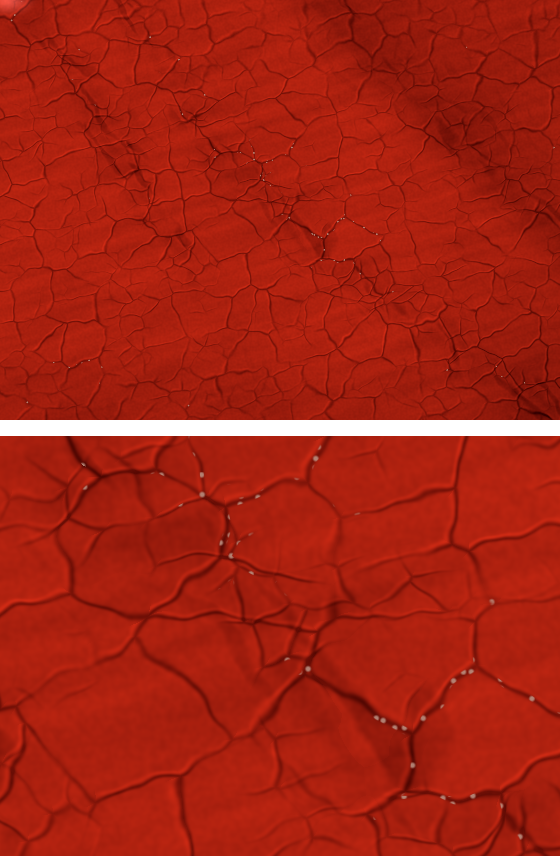
Top, the full canvas; bottom, a detail of the centre.
Write a WebGL 2 fragment shader that draws this texture.

```glsl
#version 300 es
precision highp float;
// Crackled red foil seen at a slant: ribbed sheet, diagonal folds and a dark valley.
// Two warped Voronoi layers give the cracks, each with a dark groove and a lit rim;
// stretched gradient noise gives ribs and creases, hashed cells give pale flakes.

uniform vec2 u_resolution;
out vec4 outColor;

const vec3 DARK_RED = vec3(0.43, 0.057, 0.022);
const vec3 BRIGHT_RED = vec3(0.69, 0.130, 0.060);
const vec3 FLAKE_COLOR = vec3(0.74, 0.58, 0.52);
const vec3 GLOW_COLOR = vec3(0.35, 0.22, 0.22);
const float BASE_TONE = 0.97;
const vec2 RIB_DIR = vec2(0.956, 0.292);
const vec2 FOLD_DIR = vec2(0.64, -0.768);
const vec2 LIGHT_DIR = vec2(-0.5, 0.866);
const vec2 VALLEY_POINT = vec2(0.75, 1.0);
const vec2 VALLEY_NORMAL = vec2(0.696, 0.718);
const float COARSE_CELLS = 12.0;
const float FINE_CELLS = 23.0;
const float CRACK_WIDTH = 0.0021;
const float FLAKE_CELLS = 130.0;
const int FOLD_COUNT = 4;
// Fold segments: start xy, end xy
const vec4 FOLDS[FOLD_COUNT] = vec4[](
  vec4(0.07, 1.00, 0.42, 0.40), vec4(0.27, 1.00, 0.52, 0.65),
  vec4(0.52, 0.65, 0.78, 0.38), vec4(0.78, 0.38, 1.30, 0.03));

vec2 hash2(vec2 p) {
  vec3 a = fract(p.xyx * vec3(0.1031, 0.1030, 0.0973));
  a += dot(a, a.yzx + 33.33);
  return fract((a.xx + a.yz) * a.zy);
}

float cornerGradient(vec2 cell, vec2 offset) {
  float angle = 6.2832 * hash2(cell).x;
  return dot(vec2(cos(angle), sin(angle)), offset);
}

float gradientNoise(vec2 p) {
  vec2 i = floor(p), f = fract(p);
  vec2 s = f * f * f * (f * (f * 6.0 - 15.0) + 10.0);
  vec2 e = vec2(1.0, 0.0);
  float low = mix(cornerGradient(i, f), cornerGradient(i + e, f - e), s.x);
  float high = mix(cornerGradient(i + e.yx, f - e.yx), cornerGradient(i + 1.0, f - 1.0), s.x);
  return 1.4 * mix(low, high, s.y);
}

vec2 rotateTo(vec2 p, vec2 axis) {
  return vec2(dot(p, axis), dot(p, vec2(-axis.y, axis.x)));
}

// x: distance to the nearest cell edge, yz: direction to that edge, w: cell hash
vec4 voronoiEdge(vec2 p) {
  vec2 home = floor(p), f = fract(p), nearest = vec2(0.0), nearestCell = vec2(0.0);
  float best = 8.0;
  for (int k = 0; k < 9; k++) {
    vec2 cell = vec2(k % 3 - 1, k / 3 - 1);
    vec2 r = cell + 0.07 + 0.86 * hash2(home + cell) - f;
    if (dot(r, r) < best) { best = dot(r, r); nearest = r; nearestCell = cell; }
  }
  vec4 edge = vec4(8.0, 0.0, 0.0, hash2(home + nearestCell + 71.0).x);
  for (int k = 0; k < 25; k++) {
    vec2 cell = nearestCell + vec2(k % 5 - 2, k / 5 - 2);
    vec2 r = cell + 0.07 + 0.86 * hash2(home + cell) - f;
    vec2 gap = r - nearest;
    if (dot(gap, gap) > 0.0001) {
      vec2 n = normalize(gap);
      float d = dot(0.5 * (nearest + r), n);
      if (d < edge.x) edge.xyz = vec3(d, n);
    }
  }
  return edge;
}

float segmentDistance(vec2 p, vec2 a, vec2 b) {
  vec2 ab = b - a;
  return length(p - a - ab * clamp(dot(p - a, ab) / dot(ab, ab), 0.0, 1.0));
}

// x: groove, y: lit rim
vec2 crackShade(vec4 edge, float cells, float width) {
  float d = edge.x / cells;
  float groove = exp(-d * d / (width * width));
  float rim = exp(-pow((d - 1.9 * width) / width, 2.0)) * max(dot(edge.yz, -LIGHT_DIR), 0.0);
  return vec2(groove, rim);
}

void main() {
  vec2 p = gl_FragCoord.xy / u_resolution.y;
  vec2 wobble = vec2(gradientNoise(p * 9.0), gradientNoise(p * 9.0 + 40.0));
  vec2 jag = vec2(gradientNoise(p * 38.0), gradientNoise(p * 38.0 + 17.0));
  vec2 warped = p + 0.017 * wobble + 0.0055 * jag;
  vec2 ribSpace = rotateTo(p + 0.006 * wobble, RIB_DIR);
  vec2 foldSpace = rotateTo(warped, FOLD_DIR);

  // Fold proximity and valley position
  float foldDistance = 8.0;
  for (int k = 0; k < FOLD_COUNT; k++)
    foldDistance = min(foldDistance, segmentDistance(p + 0.035 * wobble, FOLDS[k].xy, FOLDS[k].zw));
  float fold = exp(-pow(foldDistance / 0.05, 2.0));
  float across = dot(p + 0.02 * wobble - VALLEY_POINT, VALLEY_NORMAL);
  float valley = exp(-pow(across / (across < 0.0 ? 0.055 : 0.10), 2.0));
  float blur = smoothstep(0.22, 0.62, abs(p.y - 0.47 + 0.12 * (p.x - 0.6)));

  // Broad light
  float tone = BASE_TONE + 0.10 * gradientNoise(p * 3.0 + 5.0);
  tone -= 0.50 * valley + 0.24 * smoothstep(0.0, 0.16, across) + 0.12 * fold;
  tone -= 0.26 * smoothstep(0.22, 0.0, p.y) + 0.20 * smoothstep(0.25, 0.0, length(p - vec2(0.0, 1.0)));
  tone -= 0.35 * smoothstep(0.85, 1.4, p.x) * smoothstep(0.65, 0.1, p.y);

  // Ribs, creases and grain
  float creaseArea = clamp(fold + 0.6 * valley + 0.15, 0.0, 1.0);
  tone += 0.17 * gradientNoise(ribSpace * vec2(3.5, 38.0)) + 0.08 * gradientNoise(ribSpace * vec2(9.0, 75.0));
  float crease = gradientNoise(foldSpace * vec2(9.0, 36.0));
  tone += creaseArea * (0.22 * crease - 0.55 * smoothstep(0.25, 0.6, crease));
  tone += 0.10 * gradientNoise(p * 170.0) + 0.07 * gradientNoise(p * 95.0);

  // Cracks
  vec2 crackSpace = rotateTo(warped, RIB_DIR) * vec2(0.85, 1.1);
  vec4 coarse = voronoiEdge(crackSpace * COARSE_CELLS);
  vec4 fine = voronoiEdge(crackSpace * FINE_CELLS + 9.3);
  float width = max(CRACK_WIDTH * (1.0 + 0.7 * blur), 0.75 / u_resolution.y);
  float presence = gradientNoise(p * 8.0 + 3.0) + 0.6 * gradientNoise(p * 21.0);
  float coarseAmount = smoothstep(-0.6, 0.45, presence + 0.6 * fold) * (1.0 - 0.35 * blur);
  float fineAmount = smoothstep(0.0, 0.8, 0.5 * fold + 0.25 * valley - presence + 0.05) * (1.0 - 0.4 * blur);
  vec2 crack = coarseAmount * crackShade(coarse, COARSE_CELLS, width)
    + 0.8 * fineAmount * crackShade(fine, FINE_CELLS, 0.85 * width);
  tone += 0.10 * (coarse.w - 0.5) + 0.12 * (fine.w - 0.5) * creaseArea;
  tone += 0.42 * crack.y - 0.85 * min(crack.x, 1.1);
  vec3 color = mix(DARK_RED, BRIGHT_RED, clamp(tone, -0.9, 1.45));

  // Pale flakes gathered on cracks
  vec2 flakeCell = floor(p * FLAKE_CELLS);
  vec2 flakeHash = hash2(flakeCell + 13.0);
  float flakeDistance = length(fract(p * FLAKE_CELLS) - 0.3 - 0.4 * flakeHash);
  float cluster = exp(-pow(length(p - vec2(0.81, 0.44)) / 0.06, 2.0));
  float chance = 0.03 * fold + 0.45 * cluster + 0.35 * smoothstep(0.5, 0.8, gradientNoise(p * 4.0 + 61.0));
  float flake = step(hash2(flakeCell + 57.0).x, chance) * smoothstep(0.42, 0.12, flakeDistance);
  color = mix(color, FLAKE_COLOR, 0.85 * flake * smoothstep(0.1, 0.5, crack.x));

  // Soft glow in the top left corner
  color += GLOW_COLOR * smoothstep(0.06, 0.0, length((p - vec2(0.02, 1.0)) * vec2(0.8, 1.3)));
  outColor = vec4(max(color, 0.0), 1.0);
}
```
